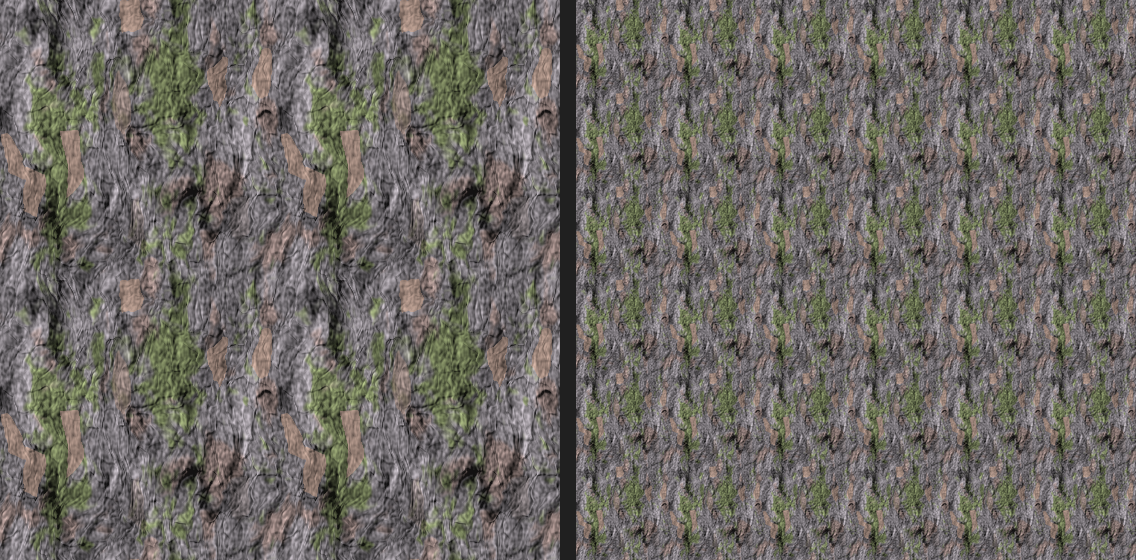
Left, the tile; right, the same tile 3 across and 3 down.
Write a three.js fragment shader that draws this texture.

```glsl
varying vec2 vUv;

const float TILES = 2.0;
const vec2 TOWARD_LIGHT = vec2(-0.004, 0.006);
const vec3 BARK_TINT = vec3(1.01, 0.97, 1.01);
const vec3 MOSS_TINT = vec3(0.89, 0.97, 0.68);
const vec3 RUST_TINT = vec3(1.13, 0.98, 0.95);
const vec3 PEELED_TINT = vec3(1.14, 0.97, 0.89);

vec2 hash2(vec2 p) {
  vec3 q = fract(p.xyx * vec3(0.1031, 0.1030, 0.0973));
  q += dot(q, q.yzx + 33.33);
  return fract((q.xx + q.yz) * q.zy);
}

// Wraps a lattice cell into the period, safely for whole numbers
vec2 wrapCell(vec2 cell, vec2 period) {
  return floor(mod(cell + 0.5, period));
}

float corner(vec2 cell, vec2 offset, vec2 f, vec2 period, float seed) {
  vec2 gradient = hash2(wrapCell(cell + offset, period) + seed * 17.0) * 2.0 - 1.0;
  return dot(gradient, f - offset);
}

// Tiling gradient noise, roughly -1 to 1
float noise(vec2 p, vec2 freq, float seed) {
  vec2 q = p * freq + seed * 0.37;
  vec2 cell = floor(q);
  vec2 f = q - cell;
  vec2 u = f * f * f * (f * (f * 6.0 - 15.0) + 10.0);
  float low = mix(corner(cell, vec2(0.0, 0.0), f, freq, seed),
                  corner(cell, vec2(1.0, 0.0), f, freq, seed), u.x);
  float high = mix(corner(cell, vec2(0.0, 1.0), f, freq, seed),
                   corner(cell, vec2(1.0, 1.0), f, freq, seed), u.x);
  return 2.0 * mix(low, high, u.y);
}

// Tiling plates of random height with soft borders; tilt raises the lower end
float flakes(vec2 p, vec2 freq, float seed, float tilt) {
  vec2 q = p * freq;
  vec2 cell = floor(q);
  float total = 0.0;
  float weights = 0.0;
  for (int y = -1; y <= 1; y++) {
    for (int x = -1; x <= 1; x++) {
      vec2 neighbour = cell + vec2(float(x), float(y));
      vec2 id = wrapCell(neighbour, freq) + seed * 17.0;
      vec2 d = q - neighbour - 0.15 - 0.7 * hash2(id);
      float weight = exp(-40.0 * dot(d, d));
      total += weight * (hash2(id + 71.0).x - tilt * d.y);
      weights += weight;
    }
  }
  return total / max(weights, 1e-30);
}

// Creased ridges at halving scales
float ridges(vec2 p) {
  vec2 freq = vec2(9.0, 4.0);
  float amp = 1.0;
  float sum = 0.0;
  for (int i = 0; i < 4; i++) {
    sum += amp * abs(noise(p, freq, float(i) + 1.0));
    freq *= 2.0;
    amp *= 0.63;
  }
  return sum;
}

float barkHeight(vec2 p) {
  return ridges(p)
    + 0.5 * flakes(p, vec2(10.0, 5.0), 5.0, 0.35)
    + 0.3 * flakes(p, vec2(26.0, 13.0), 6.0, 0.35);
}

vec2 warp(vec2 p, vec2 freq, float amount, float seed) {
  return p + amount * vec2(noise(p, freq, seed), noise(p, freq, seed + 1.0));
}

void main() {
  vec2 uv = vUv * TILES;

  // Bend the grain and fray the plate borders
  vec2 p = warp(uv, vec2(4.0, 3.0), 0.04, 7.0);
  p = warp(p, vec2(16.0, 10.0), 0.012, 9.0);
  p = warp(p, vec2(44.0, 30.0), 0.005, 11.0);

  // Relief, light and deep grooves
  float height = barkHeight(p);
  float relief = height - barkHeight(p + TOWARD_LIGHT);
  float broad = noise(p, vec2(6.0, 3.0), 13.0);
  float grain = noise(uv, vec2(96.0, 64.0), 14.0);
  float groove = 1.0 - smoothstep(0.0, 0.16, abs(noise(p, vec2(7.0, 2.0), 15.0)));
  groove *= smoothstep(-0.25, 0.3, noise(p, vec2(8.0, 5.0), 16.0));
  float tone = 0.42 + 0.18 * (height - 0.98) + 0.55 * relief
    + 0.12 * broad + 0.13 * grain - 0.22 * groove;

  // Peeled pale flakes
  float peeled = smoothstep(0.91, 0.95, flakes(p, vec2(14.0, 6.0), 17.0, 0.0));
  tone = mix(tone, tone * 0.65 + 0.24, peeled);
  tone = clamp(tone, 0.07, 0.85);

  // Moss strips and rusty patches
  float patchy = noise(p, vec2(20.0, 12.0), 18.0) + 0.6 * noise(p, vec2(48.0, 30.0), 19.0);
  float moss = smoothstep(0.05, 0.55, noise(p, vec2(5.0, 2.0), 20.0) + 0.5 * patchy);
  float rust = smoothstep(0.2, 0.6, noise(p, vec2(9.0, 5.0), 21.0) - 0.3 * patchy);
  vec3 tint = mix(BARK_TINT, RUST_TINT, rust);
  tint = mix(tint, MOSS_TINT, moss);
  tint = mix(tint, PEELED_TINT, peeled);

  gl_FragColor = vec4(tone * tint, 1.0);
}
```
